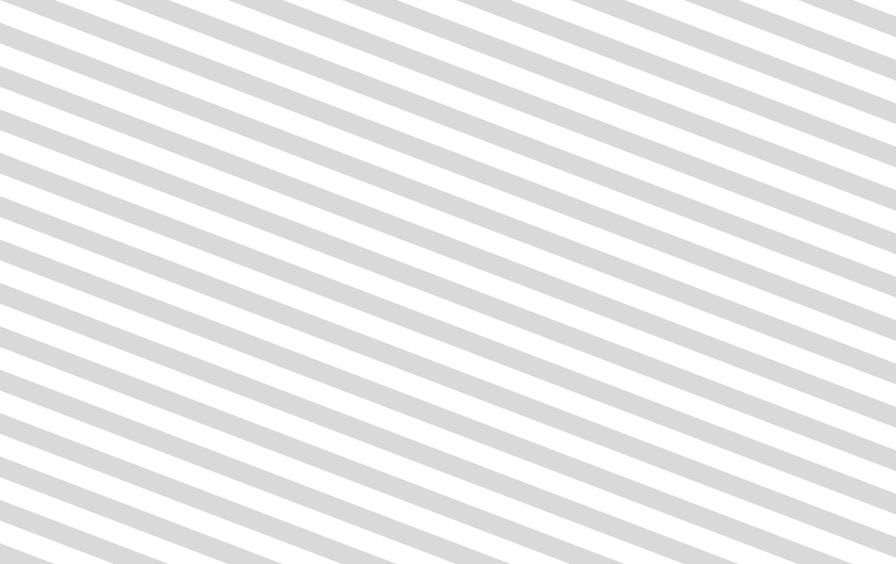
Give the GLSL for this pattern, as a Shadertoy shader.

```glsl
// Even grey diagonal stripes on white, sloping down to the right.

#define STRIPES_ACROSS 7.86   // stripe periods along the width
#define STRIPES_DOWN   13.0   // stripe periods along the height
#define STRIPE_WIDTH   0.48   // grey share of one period
#define STRIPE_CENTER  0.76   // position of the grey band in a period
#define PAPER_COLOR    vec3(1.0)
#define STRIPE_COLOR   vec3(0.851)

// Signed distance to the nearest band edge, in periods; negative inside.
float stripeDistance(float phase) {
    float fromCenter = abs(fract(phase - STRIPE_CENTER + 0.5) - 0.5);
    return fromCenter - 0.5 * STRIPE_WIDTH;
}

void mainImage(out vec4 fragColor, in vec2 fragCoord) {
    vec2 uv = fragCoord / iResolution.xy;
    vec2 frequency = vec2(STRIPES_ACROSS, STRIPES_DOWN);

    // Phase is counted downward from the top left corner.
    float phase = dot(vec2(-uv.x, 1.0 - uv.y), frequency);

    // One pixel measured across the stripes, for edge smoothing.
    float pixel = length(frequency / iResolution.xy);
    float coverage = clamp(0.5 - stripeDistance(phase) / pixel, 0.0, 1.0);

    fragColor = vec4(mix(PAPER_COLOR, STRIPE_COLOR, coverage), 1.0);
}
```
